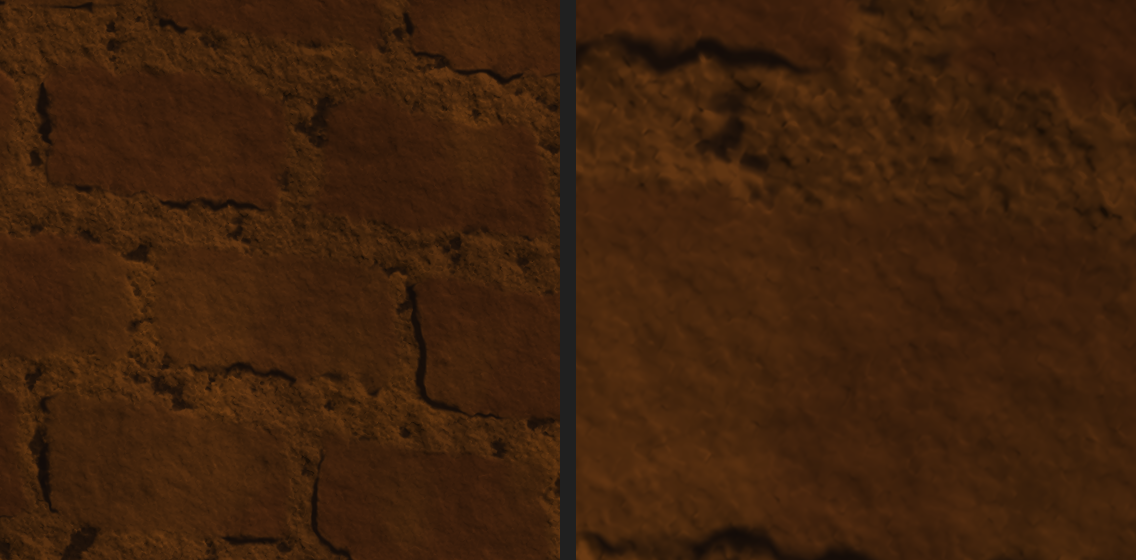
Left: the whole. Right: its middle third, enlarged.
This texture is drawn by a WebGL 2 fragment shader. Its source:

```glsl
#version 300 es
precision highp float;
// Old brick wall in dim, warm light: tilted courses of worn bricks in thick rough mortar.
// Rounded boxes repeat in a staggered grid bent by smooth cellular noise; a height field
// made of bricks and grain is lit from the upper right, with dark gaps on the far sides.

uniform vec2 u_resolution;
out vec4 fragColor;

const vec2 PITCH = vec2(0.475, 0.304);      // spacing of bricks and courses
const vec2 HALF_SIZE = vec2(0.208, 0.107);  // half extents of one brick
const float TILT = 0.13;                    // fall of the courses to the right
const float GRAIN_FREQ = 23.0;
const vec2 LIGHT_DIR = vec2(0.66, 0.75);

const vec3 MORTAR = vec3(0.266, 0.146, 0.050);
const vec3 CLAY = vec3(0.240, 0.121, 0.046);
const vec3 OCHRE = vec3(0.325, 0.178, 0.051);
const vec3 GAP = vec3(0.065, 0.040, 0.030);

struct Brick {
  float dist;   // signed distance to the brick outline
  float gap;    // shadowed gap along the left and lower sides
  float seed;   // random value of this brick
};

vec3 hash3(vec2 cell) {
  vec3 k = vec3(dot(cell, vec2(127.1, 311.7)),
                dot(cell, vec2(269.5, 183.3)),
                dot(cell, vec2(419.2, 371.9)));
  return fract(sin(k) * 43758.55);
}

// Smooth cellular noise: random cell values blended by distance to their points.
float cellNoise(vec2 p) {
  vec2 base = floor(p);
  vec2 f = p - base;
  float total = 0.0;
  float weights = 0.0;
  for (int y = -1; y <= 1; y++) {
    for (int x = -1; x <= 1; x++) {
      vec2 offset = vec2(x, y);
      vec3 h = hash3(base + offset);
      vec2 d = offset + 0.2 + 0.6 * h.xy - f;
      float fade = max(0.0, 1.0 - dot(d, d) / 1.44);
      float w = fade * fade * fade * fade + 1e-5;
      total += w * h.z;
      weights += w;
    }
  }
  return total / weights;
}

float grainNoise(vec2 p) {
  float sum = 0.0;
  float amp = 0.5;
  for (int i = 0; i < 4; i++) {
    sum += amp * cellNoise(p);
    p = mat2(1.6, 1.2, -1.2, 1.6) * p + 17.3;
    amp *= 0.52;
  }
  return sum / 0.966;
}

// Uneven, chipped outlines.
vec2 bend(vec2 p, float freq, float amount) {
  vec2 n = vec2(cellNoise(p * freq), cellNoise(p * freq + 31.7));
  return p + amount * (n - 0.5);
}

float roundedBox(vec2 p, vec2 halfSize, float radius) {
  vec2 q = abs(p) - halfSize + radius;
  return length(max(q, 0.0)) + min(max(q.x, q.y), 0.0) - radius;
}

Brick brickAt(vec2 p, float openness) {
  vec2 w = bend(bend(bend(p, 7.0, 0.042), 24.0, 0.018), 62.0, 0.011);
  w.y += TILT * w.x - 0.04;
  float row = floor(w.y / PITCH.y);
  float x = w.x - 0.295 - 0.185 * mod(row, 2.0);
  float col = floor(x / PITCH.x + 0.5);
  vec3 h = hash3(vec2(col, row) + 5.0);
  vec2 q = vec2(x - col * PITCH.x, w.y - (row + 0.5) * PITCH.y);
  q += (h.xy - 0.5) * vec2(0.016, 0.018);

  vec2 shadowShift = vec2(0.016, 0.009) * openness;
  float d = roundedBox(q, HALF_SIZE, 0.032);
  float shifted = roundedBox(q + shadowShift, HALF_SIZE, 0.032);
  float gap = smoothstep(-0.005, 0.004, -shifted) * smoothstep(-0.005, 0.003, d);
  return Brick(d, gap * smoothstep(0.0, 0.6, openness), h.z);
}

float surfaceHeight(float dist, float grain) {
  float face = 1.0 - smoothstep(-0.014, 0.012, dist);
  return 0.34 * face + grain * mix(1.0, 0.42, face);
}

float heightAt(vec2 p) {
  return surfaceHeight(brickAt(p, 0.0).dist, grainNoise(p * GRAIN_FREQ));
}

void main() {
  vec2 p = gl_FragCoord.xy / u_resolution.y;
  vec2 e = vec2(0.002, 0.0);
  float grain = grainNoise(p * GRAIN_FREQ);

  // Gaps open in long stretches, broken by crumbs of mortar
  float stretchOpen = smoothstep(0.25, 0.70, cellNoise(p * 5.5 + 3.1));
  float crumbs = smoothstep(0.25, 0.62, cellNoise(p * 25.0 + 7.7));
  Brick brick = brickAt(p, stretchOpen * mix(0.3, 1.0, crumbs));

  // Light from the slope of the height field
  float h0 = surfaceHeight(brick.dist, grain);
  vec2 rise = vec2(heightAt(p + e.xy), heightAt(p + e.yx)) - h0;
  float slope = dot(rise, LIGHT_DIR) / e.x;
  float light = clamp(1.0 - 0.0155 * slope, 0.42, 1.35);

  // Clay, with mortar smeared over some bricks and ochre dust in patches
  float face = 1.0 - smoothstep(-0.014, 0.010, brick.dist);
  float patches = cellNoise(p * 9.0 + 11.0);
  float smear = smoothstep(0.45, 0.85, 0.6 * patches + 0.5 * brick.seed);
  vec3 color = mix(MORTAR, CLAY, face * (1.0 - 0.7 * smear));
  float dust = smoothstep(0.55, 0.85, patches) * mix(0.5, 0.15, face);
  color = mix(color, OCHRE, dust);
  color *= 0.87 + 0.23 * cellNoise(p * 4.0 + 23.0);

  // Small pits in the mortar and open gaps beside the bricks
  float pit = (1.0 - smoothstep(0.22, 0.36, grain)) * (1.0 - 0.9 * face);
  color = mix(color * light, GAP, 0.7 * pit);
  color = mix(color, GAP, 0.88 * brick.gap);
  fragColor = vec4(color, 1.0);
}
```
